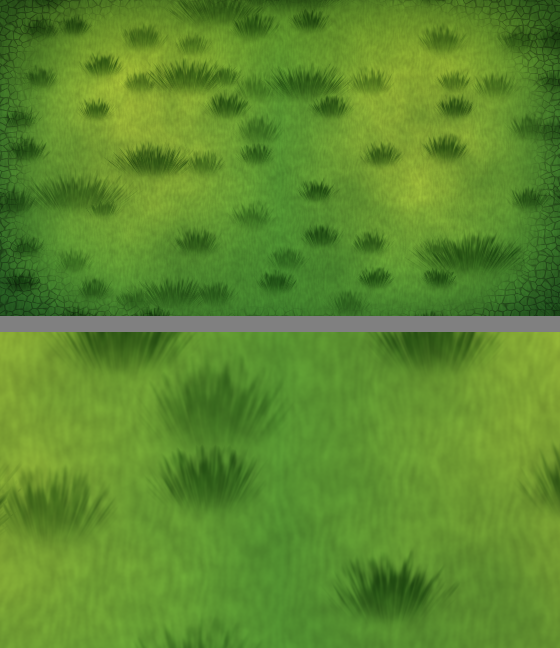
Top: the whole. Bottom: its middle third, enlarged.
A WebGL 2 fragment shader for this texture:

```glsl
#version 300 es
precision highp float;
// A mossy meadow seen from above: two sunlit yellow-green pools on green turf,
// dark grass tufts scattered on jittered grids with fanned blades,
// and a shaded rim of small cobbles built from cellular distances.
uniform vec2 u_resolution;
out vec4 fragColor;

vec2 hash2(vec2 p) {
  vec3 h = fract(p.xyx * vec3(0.1031, 0.1030, 0.0973));
  h += dot(h, h.yzx + 33.33);
  return fract((h.xx + h.yz) * h.zy);
}

float corner(vec2 cell, vec2 offset) {
  float angle = 6.2832 * hash2(cell + 57.0).x;
  return dot(vec2(cos(angle), sin(angle)), offset);
}

// Gradient noise, roughly -0.7 to 0.7
float noise(vec2 p) {
  vec2 i = floor(p), f = fract(p), e = vec2(1, 0);
  vec2 w = f * f * f * (f * (f * 6.0 - 15.0) + 10.0);
  return mix(mix(corner(i, f), corner(i + e, f - e), w.x),
             mix(corner(i + e.yx, f - e.yx), corner(i + 1.0, f - 1.0), w.x), w.y);
}

float fbm(vec2 p) {
  float sum = 0.0, amp = 0.6;
  for (int k = 0; k < 4; k++) {
    sum += amp * noise(p);
    p = mat2(1.6, 1.2, -1.2, 1.6) * p + 11.7;
    amp *= 0.55;
  }
  return sum;
}

// Darkness of domed tufts: ragged bladed crown, soft fading base
float tufts(vec2 p, vec2 cell, vec2 radius, float keep, float seed) {
  vec2 home = floor(p / cell);
  float shade = 0.0;
  for (int y = -1; y <= 1; y++)
    for (int x = -1; x <= 1; x++) {
      vec2 id = home + vec2(x, y);
      vec2 place = hash2(id + seed), kind = hash2(id + seed + 31.0);
      if (kind.x > keep) continue;
      vec2 q = p - (id + 0.15 + 0.7 * place) * cell;
      q /= radius * (0.85 + 0.35 * kind.y);
      float fan = atan(q.x, q.y + 1.6);
      float blade = noise(vec2(fan * 260.0 * radius.x, length(q) * 1.6) + id * 7.3 + seed);
      blade += 0.6 * noise(vec2(fan * 520.0 * radius.x, length(q) * 2.5) + id * 3.1);
      float d = length(q - vec2(0, 0.1)) + 0.45 * blade * smoothstep(-0.6, 0.4, q.y);
      float body = 1.0 - smoothstep(0.3, 1.2, d);
      body *= smoothstep(-1.1, 0.35, q.y) * (1.0 - 0.25 * blade);
      shade = max(shade, body * (0.55 + 0.45 * place.y));
    }
  return shade;
}

// Cobbles: x is the gap between the two nearest stones, y the tone of the stone
vec2 cobbles(vec2 p) {
  vec2 home = floor(p);
  float near = 9.0, next = 9.0, tone = 0.0;
  for (int y = -1; y <= 1; y++)
    for (int x = -1; x <= 1; x++) {
      vec2 id = home + vec2(x, y);
      vec2 h = hash2(id + 91.0);
      float d = length(id + 0.1 + 0.8 * h - p);
      if (d < near) { next = near; near = d; tone = h.y; }
      else next = min(next, d);
    }
  return vec2(next - near, tone);
}

void main() {
  vec2 p = gl_FragCoord.xy / u_resolution.y;
  vec2 uv = gl_FragCoord.xy / u_resolution;
  vec2 n = uv * 2.0 - 1.0;
  float cloud = fbm(p * 3.2 + 4.0);

  // Ground: sunlit pools either side of a cooler centre
  vec2 pool = vec2((abs(n.x) - 0.5) / 0.38, (n.y - 0.12) / 0.72);
  float sun = exp(-dot(pool, pool)) * (1.0 + 0.7 * cloud);
  vec3 color = mix(vec3(0.27, 0.53, 0.18), vec3(0.57, 0.68, 0.21), clamp(sun, 0.0, 1.0));
  color += vec3(0.06, 0.0, -0.03) * smoothstep(0.1, 1.0, n.y);
  color *= 1.0 + 0.22 * cloud;

  // Turf grain: mottled moss and short upright strokes
  vec2 sway = vec2(0.012 * noise(p * 14.0), 0.0);
  float strokes = noise((p + sway) * vec2(150.0, 52.0));
  color *= 1.0 + 0.13 * fbm(p * 38.0) + 0.09 * strokes;

  // Shaded rim, with cobbles showing through the turf
  vec2 n2 = n * n;
  float rim = smoothstep(0.25, 1.5, dot(n2 * n2, vec2(1.0, 0.75)) + 0.35 * cloud);
  vec2 stone = cobbles(p * vec2(40.0, 48.0) + 0.5 * noise(p * 20.0));
  float relief = smoothstep(0.0, 0.28, stone.x) - 0.75 + 0.3 * (stone.y - 0.5);
  color *= 1.0 + 0.32 * relief * smoothstep(0.1, 0.7, rim);
  color *= mix(vec3(1.0), vec3(0.46, 0.58, 0.62), rim);

  // Small tufts and broad clumps
  float small = tufts(p, vec2(0.19, 0.135), vec2(0.062, 0.046), 0.78, 3.0);
  float broad = tufts(p + vec2(0.1, 0.07), vec2(0.45, 0.3), vec2(0.145, 0.065), 0.6, 17.0);
  float shade = max(small, broad);
  color *= mix(vec3(1.0), vec3(0.42, 0.56, 0.42), shade);

  fragColor = vec4(clamp(color, 0.0, 1.0), 1.0);
}
```
